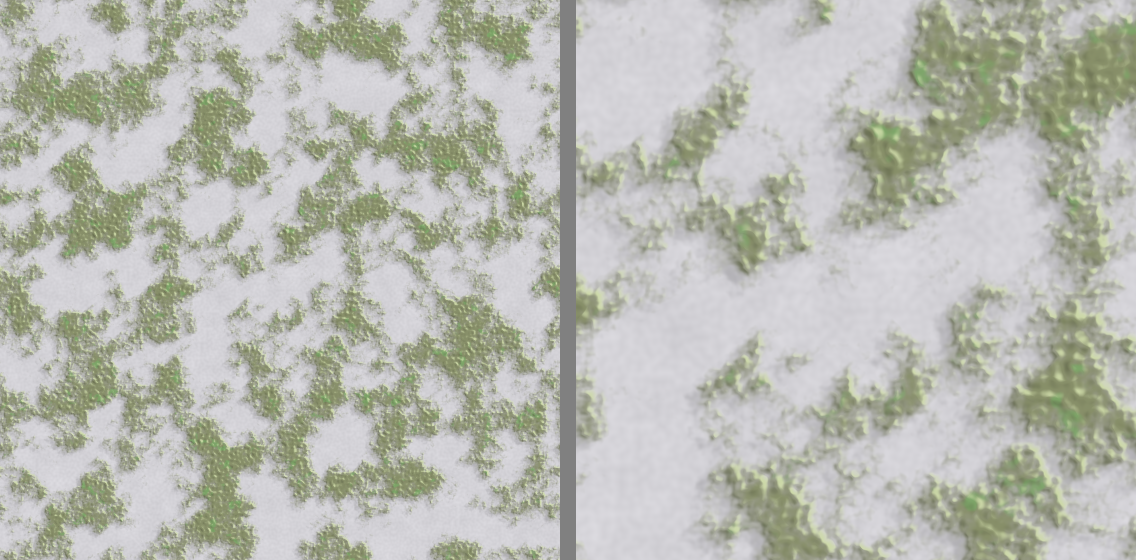
Left: the whole. Right: its middle third, enlarged.
Give the GLSL for this texture, as a Shadertoy shader.

```glsl
const float TAU = 6.2831853;
const vec2 LIGHT_DIR = vec2(0.8, 0.6);

const vec3 PLASTER     = vec3(0.83, 0.825, 0.845);
const vec3 THIN_MOSS   = vec3(0.59, 0.60, 0.53);
const vec3 DENSE_MOSS  = vec3(0.53, 0.56, 0.41);
const vec3 SUNLIT_MOSS = vec3(0.83, 0.88, 0.68);
const vec3 CREVICE     = vec3(0.34, 0.36, 0.26);
const vec3 FRESH_GREEN = vec3(0.46, 0.70, 0.40);

float hash(vec2 cell, float seed) {
    return fract(sin(dot(cell, vec2(127.1, 311.7)) + seed * 17.3) * 43758.5453);
}

// Slope of one lattice corner; cells wrap after freq steps
float corner(vec2 cell, vec2 offset, float freq, float seed) {
    float angle = TAU * hash(mod(cell, freq), seed);
    return dot(vec2(cos(angle), sin(angle)), offset);
}

// Tiling gradient noise, roughly -0.7 to 0.7
float noise(vec2 uv, float freq, float seed) {
    vec2 p = uv * freq;
    vec2 i = floor(p);
    vec2 f = p - i;
    vec2 w = f * f * f * (f * (f * 6.0 - 15.0) + 10.0);
    vec2 e = vec2(1.0, 0.0);
    float low = mix(corner(i, f, freq, seed),
                    corner(i + e.xy, f - e.xy, freq, seed), w.x);
    float high = mix(corner(i + e.yx, f - e.yx, freq, seed),
                     corner(i + e.xx, f - e.xx, freq, seed), w.x);
    return mix(low, high, w.y);
}

float fbm(vec2 uv, float freq, float gain, int octaves, float seed) {
    float sum = 0.0;
    float amplitude = 1.0;
    for (int k = 0; k < octaves; k++) {
        sum += amplitude * noise(uv, freq, seed + float(k));
        amplitude *= gain;
        freq *= 2.0;
    }
    return sum;
}

float mossDensity(vec2 uv) {
    return fbm(uv, 9.0, 0.67, 6, 1.0);
}

float mossCover(float density) {
    return smoothstep(-0.19, 0.29, density);
}

// Ridged flakes riding on the moss cushions
float mossHeight(vec2 uv) {
    float density = mossDensity(uv);
    float flakes = 1.0 - 2.0 * abs(noise(uv, 84.0, 21.0));
    float crumbs = noise(uv, 150.0, 22.0);
    float cushion = 0.35 * max(density, 0.0);
    return mossCover(density) * (0.5 + 0.3 * flakes + 0.3 * crumbs) + cushion;
}

vec3 plasterColor(vec2 uv, float shadow) {
    float grain = 0.03 * noise(uv, 190.0, 31.0);
    float waves = 0.025 * fbm(uv, 24.0, 0.6, 3, 32.0);
    return PLASTER * (1.0 - 0.14 * shadow) + grain + waves;
}

vec3 mossColor(vec2 uv, float density, float relief) {
    vec3 color = mix(THIN_MOSS, DENSE_MOSS, smoothstep(0.1, 0.55, density));
    float fresh = smoothstep(0.2, 0.6, fbm(uv, 36.0, 0.7, 3, 41.0));
    color = mix(color, FRESH_GREEN, 0.6 * fresh * smoothstep(0.05, 0.4, density));
    color = mix(color, SUNLIT_MOSS, 0.9 * smoothstep(0.0, 0.42, relief));
    return mix(color, CREVICE, 0.6 * smoothstep(0.0, 0.5, -relief));
}

void mainImage(out vec4 fragColor, in vec2 fragCoord) {
    vec2 uv = fragCoord / iResolution.xy;
    float density = mossDensity(uv);
    float cover = mossCover(density);

    // Slopes facing the light brighten, the others fall dark
    vec2 reach = LIGHT_DIR * 0.0018;
    float relief = mossHeight(uv - reach) - mossHeight(uv + reach);

    // Soft shadow cast by the moss onto the wall
    float shadow = max(mossCover(mossDensity(uv + LIGHT_DIR * 0.009)) - cover, 0.0);

    vec3 color = mix(plasterColor(uv, shadow), mossColor(uv, density, relief), cover);
    fragColor = vec4(clamp(color, 0.0, 1.0), 1.0);
}
```
